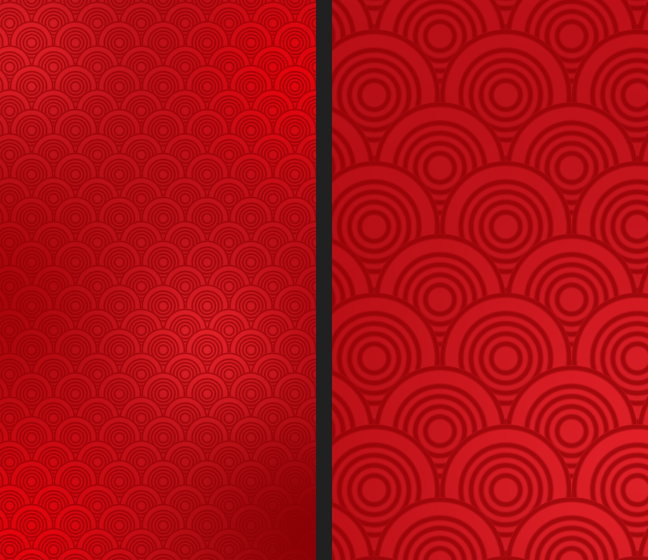
Left: the whole. Right: its middle third, enlarged.
Write a Shadertoy shader that draws this pattern.

```glsl
// Overlapping red wave scales with concentric rings under soft scattered light
#define ACROSS 7.2                       // scales per canvas width
#define ORIGIN vec2(0.72, 0.975)         // first scale centre, from top left
#define STAGGER vec2(0.5, 0.553)         // shift of the alternate rows
#define RADIUS 0.5
#define LINE_WIDTH 0.038
#define RING_FIRST 0.11
#define RING_STEP 0.077
#define RING_COUNT 4.0
#define FACE_COLOR vec3(0.725, 0.065, 0.098)
#define LINE_COLOR vec3(0.54, 0.0, 0.01)
#define LINE_STRENGTH 0.7

// Vector from the nearest scale centre of one lattice (y points down)
vec2 fromCentre(vec2 p, vec2 origin) {
    return fract(p - origin + 0.5) - 0.5;
}

// Coverage of a softened line centred at signed distance zero
float stroke(float d, float px) {
    float soft = 0.7 * px + 0.006;
    return smoothstep(-soft, soft, 0.5 * LINE_WIDTH - abs(d));
}

// Inner rings plus the outline of one scale
float scaleLines(float r, float px) {
    float ring = clamp(round((r - RING_FIRST) / RING_STEP), 0.0, RING_COUNT - 1.0);
    float inner = stroke(r - RING_FIRST - ring * RING_STEP, px);
    float outline = stroke(r - RADIUS + 0.5 * LINE_WIDTH, px);
    return max(inner, outline);
}

// Soft round pool of light or shade
float pool(vec2 p, vec2 centre, float size) {
    vec2 d = (p - centre) / size;
    return exp(-dot(d, d));
}

// Large scale lighting over the whole sheet
vec3 sheetColor(vec2 uv, float aspect) {
    vec2 stretch = vec2(1.0, aspect);
    vec2 p = uv * stretch;
    vec3 col = FACE_COLOR;
    // Warm pale highlights
    col += vec3(0.15, 0.06, 0.06) * pool(p, vec2(0.67, 0.385) * stretch, 0.26);
    col += vec3(0.13, 0.05, 0.05) * pool(p, vec2(0.06, 0.91) * stretch, 0.25);
    // Saturated red highlights
    col += vec3(0.16, -0.05, -0.05) * pool(p, vec2(0.95, 0.87) * stretch, 0.30);
    col += vec3(0.16, -0.05, -0.05) * pool(p, vec2(0.07, 0.05) * stretch, 0.32);
    // Shaded edges
    col -= vec3(0.18, 0.06, 0.08) * pool(p, vec2(1.02, 0.04) * stretch, 0.36);
    col -= vec3(0.07, 0.045, 0.06) * pool(p, vec2(-0.05, 0.47) * stretch, 0.36);
    col -= vec3(0.04, 0.03, 0.03) * pool(p, vec2(1.05, 0.45) * stretch, 0.25);
    return clamp(col, 0.0, 1.0);
}

void mainImage(out vec4 fragColor, in vec2 fragCoord) {
    vec2 uv = fragCoord / iResolution.xy;
    float aspect = iResolution.y / iResolution.x;
    float px = ACROSS / iResolution.x;
    vec2 p = vec2(uv.x, (1.0 - uv.y) * aspect) * ACROSS;

    // Lower scales lie in front of the higher ones
    vec2 a = fromCentre(p, ORIGIN);
    vec2 b = fromCentre(p, ORIGIN + STAGGER);
    bool aInFront = a.y < b.y;
    vec2 front = aInFront ? a : b;
    vec2 back = aInFront ? b : a;

    float rFront = length(front);
    float cover = clamp((RADIUS - rFront) / px + 0.5, 0.0, 1.0);
    float lines = mix(scaleLines(length(back), px), scaleLines(rFront, px), cover);

    // Faces catch a little more light towards the upper rim
    float rim = mix(back.y, front.y, cover);
    vec3 face = sheetColor(uv, aspect) * (1.0 - 0.04 * rim);
    vec3 ink = mix(face, LINE_COLOR, LINE_STRENGTH);
    fragColor = vec4(mix(face, ink, lines), 1.0);
}
```
